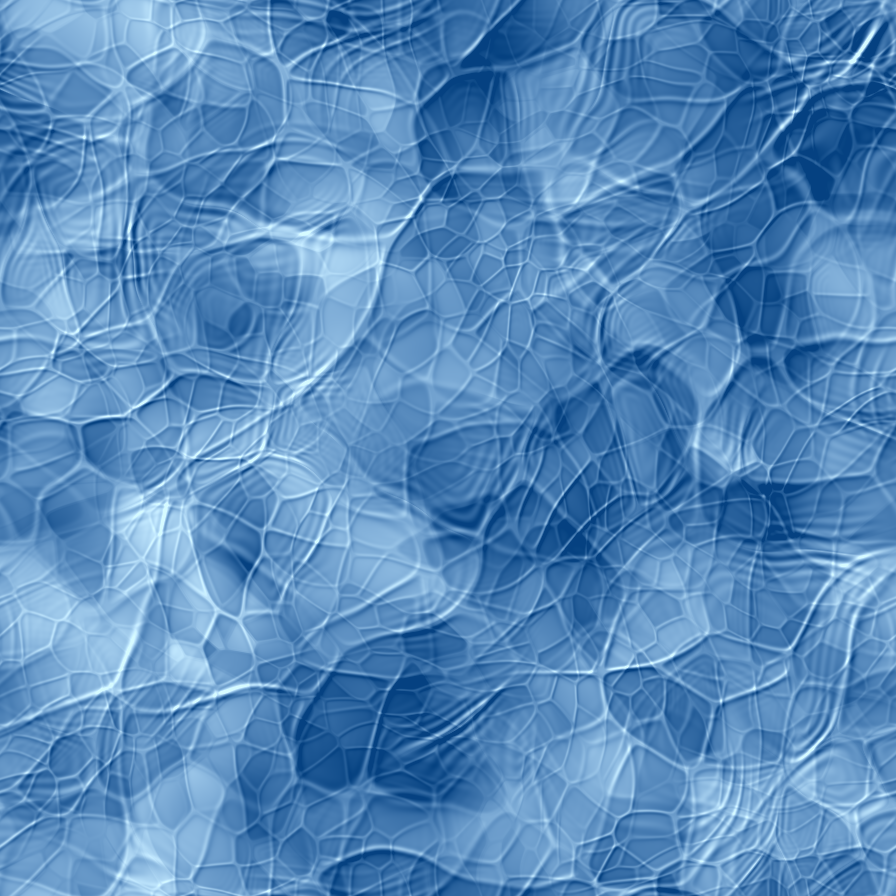
Reproduce this texture procedurally as a Shadertoy shader.

```glsl
// Blue crumpled glass: translucent sheets of bent, rounded cells laid over each other.
// Each sheet gives a height (ridges and folds along the cell borders) and a tone;
// long creases run across, and all is lit from the upper left. All lattices wrap.

vec2 hash2(vec2 p) {
    vec3 q = fract(p.xyx * vec3(0.1031, 0.1030, 0.0973));
    q += dot(q, q.yzx + 33.33);
    return fract((q.xx + q.yz) * q.zy);
}

vec2 latticeRandom(vec2 cell, float repeats, float seed) {
    return hash2(mod(cell, repeats) + seed * vec2(17.3, 31.7));
}

float cornerSlope(vec2 cell, vec2 corner, vec2 f, float repeats, float seed) {
    return dot(latticeRandom(cell + corner, repeats, seed) * 2.0 - 1.0, f - corner);
}

// Wrapping gradient noise, roughly -0.6 to 0.6
float noise(vec2 uv, float repeats, float seed) {
    vec2 cell = floor(uv * repeats), f = fract(uv * repeats);
    vec2 s = f * f * f * (f * (f * 6.0 - 15.0) + 10.0);
    vec2 e = vec2(0.0, 1.0);
    return mix(
        mix(cornerSlope(cell, e.xx, f, repeats, seed), cornerSlope(cell, e.yx, f, repeats, seed), s.x),
        mix(cornerSlope(cell, e.xy, f, repeats, seed), cornerSlope(cell, e.yy, f, repeats, seed), s.x),
        s.y);
}

// Rounded Voronoi cells: x = border distance, y = cell shade, zw = offset from the centre
vec4 cells(vec2 uv, float repeats, float seed) {
    vec2 cell = floor(uv * repeats), f = fract(uv * repeats);
    vec2 nearest = vec2(0.0), toNearest = vec2(8.0);
    for (int y = -1; y <= 1; y++)
    for (int x = -1; x <= 1; x++) {
        vec2 g = vec2(x, y);
        vec2 r = g + latticeRandom(cell + g, repeats, seed) - f;
        if (dot(r, r) < dot(toNearest, toNearest)) {
            toNearest = r;
            nearest = g;
        }
    }
    float closeness = 0.0;
    for (int y = -2; y <= 2; y++)
    for (int x = -2; x <= 2; x++) {
        if (x == 0 && y == 0) continue;
        vec2 g = nearest + vec2(x, y);
        vec2 r = g + latticeRandom(cell + g, repeats, seed) - f;
        float border = dot(0.5 * (r + toNearest), normalize(r - toNearest));
        closeness += exp(-32.0 * border);
    }
    float distance = max(-log(closeness) / 32.0, 0.0) / repeats;
    float shade = latticeRandom(cell + nearest, repeats, seed + 5.0).x;
    return vec4(distance, shade, -toNearest);
}

// One sheet: x = height, y = tone
vec2 sheet(vec2 uv, float repeats, float seed, float bend, float width, float folding) {
    vec2 coarse = vec2(noise(uv, 4.0, seed), noise(uv, 4.0, seed + 7.0));
    vec2 fine = vec2(noise(uv, 13.0, seed + 1.0), noise(uv, 13.0, seed + 8.0));
    vec4 c = cells(uv + bend * (coarse + 0.16 * fine), repeats, seed);
    float d = c.x / width;

    // Ridges fade in and out; folds run beside them in some regions only
    float strength = clamp(0.75 + 2.0 * noise(uv, 6.0, seed + 3.0), 0.12, 1.5);
    float ridge = strength * exp(-d * d);
    float foldArea = smoothstep(0.0, 0.3, noise(uv, 5.0, seed + 4.0));
    float folds = folding * foldArea * exp(-d / 7.0) * sin(2.2 * d + 9.0 * fine.x);

    // Flat shade with a soft sheen across each cell
    float angle = 6.2832 * fract(c.y * 7.31);
    float sheen = dot(c.zw, vec2(cos(angle), sin(angle)));
    float tone = smoothstep(0.0, 1.2, d) * (c.y - 0.5 + 0.35 * sheen);
    tone += 0.7 * ridge - 0.4 * strength * exp(-d * d / 5.0);
    return vec2(ridge + folds, tone);
}

// Bundles of long creases along the contours of a smooth field
float creases(vec2 uv, float seed) {
    vec2 sway = vec2(noise(uv, 9.0, seed), noise(uv, 9.0, seed + 1.0));
    float field = noise(uv + 0.02 * sway, 4.0, seed + 2.0);
    float bundle = exp(-pow(field / 0.11, 2.0)) * smoothstep(-0.05, 0.25, noise(uv, 4.0, seed + 3.0));
    float wave = 0.5 + 0.5 * sin(95.0 * field + 3.0 * sway.x);
    return bundle * wave * wave * wave;
}

vec2 surface(vec2 uv) {
    float crease = creases(uv, 41.0) + creases(uv, 51.0);
    return sheet(uv, 5.0, 1.0, 0.13, 0.0048, 0.5) * vec2(1.1, 0.28)
         + sheet(uv, 9.0, 2.0, 0.12, 0.0035, 0.3) * vec2(0.8, 0.30)
         + sheet(uv, 15.0, 3.0, 0.10, 0.0025, 0.1) * vec2(0.5, 0.24)
         + sheet(uv, 26.0, 4.0, 0.12, 0.0020, 0.0) * vec2(0.32, 0.19)
         + crease * vec2(0.9, 0.06);
}

void mainImage(out vec4 fragColor, in vec2 fragCoord) {
    vec2 uv = fragCoord / iResolution.xy;

    // Relief lit from the upper left
    vec2 toLight = vec2(-0.0008, 0.0010);
    vec2 lit = surface(uv + toLight), shaded = surface(uv - toLight);
    float relief = shaded.x - lit.x;

    // Deep basins and bright hazes behind the sheets
    vec2 drift = 0.06 * vec2(noise(uv, 5.0, 21.0), noise(uv, 5.0, 22.0));
    float depth = 0.56 * noise(uv + drift, 3.0, 23.0) + 0.36 * noise(uv + drift, 7.0, 24.0);
    float glint = smoothstep(0.15, 0.5, noise(uv + drift, 5.0, 25.0));

    float tone = 0.5 * (lit.y + shaded.y);
    float light = 0.44 + depth + tone * (1.0 + glint) + 0.1 * glint;
    light += 0.58 * relief + 0.25 * relief * max(relief, 0.0);
    light = clamp(light, -0.12, 1.25);

    vec3 deepBlue = vec3(0.09, 0.32, 0.56);
    vec3 color = deepBlue + light * vec3(0.60, 0.53, 0.46 - 0.06 * light);
    fragColor = vec4(clamp(color, 0.0, 1.0), 1.0);
}
```
